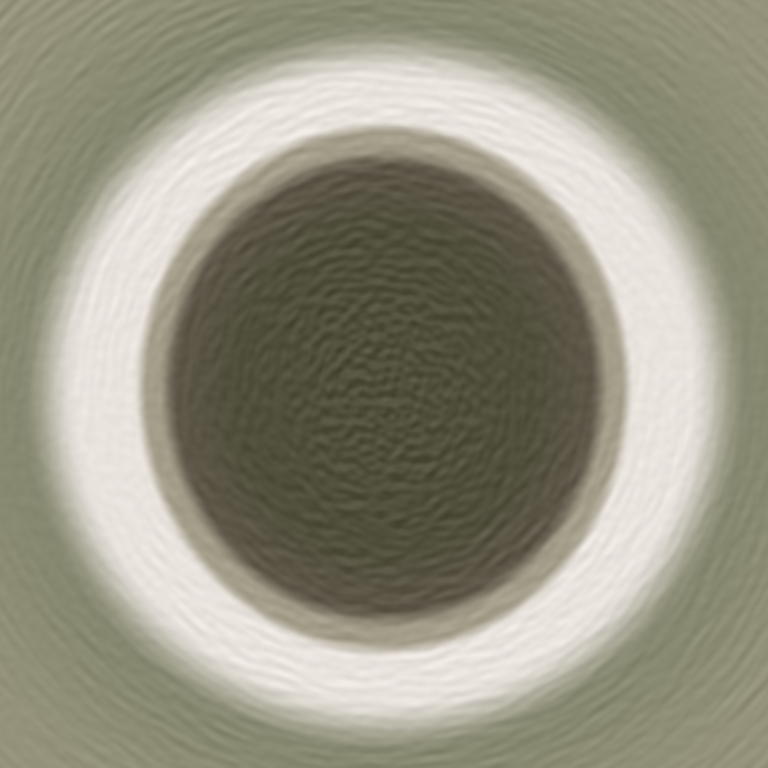
Give the GLSL for this background, as a Shadertoy shader.

```glsl
// A dark olive disc inside a pale glowing ring on a sage ground.
// Soft elliptical bands set the colours; gradient noise, smeared by
// rotation about the centre and lit from above, gives brushed relief.

#define CENTER vec2(0.0, -0.006)
#define DISC_RADII vec2(0.281, 0.300)
#define RIM_RADII vec2(0.315, 0.339)
#define GLOW_RADII vec2(0.436, 0.440)
#define GLOW_SOFTNESS 0.040
#define GRAIN_SCALE 82.0
#define SPIN_ANGLE 0.09
#define SPIN_STEPS 14
#define RELIEF 0.12

const vec3 OLIVE = vec3(0.315, 0.310, 0.235);
const vec3 UMBER = vec3(0.370, 0.340, 0.285);
const vec3 STONE = vec3(0.640, 0.615, 0.540);
const vec3 PEARL = vec3(0.915, 0.892, 0.872);
const vec3 SAGE = vec3(0.525, 0.530, 0.435);
const vec3 PALE_SAGE = vec3(0.585, 0.575, 0.485);

// Pseudo-random unit gradient for a lattice cell
vec2 cellGradient(vec2 cell) {
    vec3 h = fract(cell.xyx * vec3(0.1031, 0.1030, 0.0973));
    h += dot(h, h.yzx + 33.33);
    float angle = 6.28318 * fract((h.x + h.y) * h.z);
    return vec2(cos(angle), sin(angle));
}

float gradientNoise(vec2 p) {
    vec2 i = floor(p);
    vec2 f = p - i;
    vec2 u = f * f * f * (f * (f * 6.0 - 15.0) + 10.0);
    vec2 e = vec2(0.0, 1.0);
    float a = dot(cellGradient(i), f);
    float b = dot(cellGradient(i + e.yx), f - e.yx);
    float c = dot(cellGradient(i + e.xy), f - e.xy);
    float d = dot(cellGradient(i + e.yy), f - e.yy);
    return mix(mix(a, b, u.x), mix(c, d, u.x), u.y);
}

// Noise averaged along a short arc: grainy at the centre, streaked outside
float spunHeight(vec2 p) {
    float sum = 0.0;
    for (int k = 0; k < SPIN_STEPS; k++) {
        float t = (float(k) + 0.5) / float(SPIN_STEPS) - 0.5;
        float c = cos(t * SPIN_ANGLE), s = sin(t * SPIN_ANGLE);
        vec2 q = mat2(c, s, -s, c) * p;
        sum += gradientNoise(q * GRAIN_SCALE + 211.3);
    }
    return sum / float(SPIN_STEPS);
}

// Approximate signed distance to an ellipse
float ellipse(vec2 p, vec2 radii) {
    return (length(p / radii) - 1.0) * 0.5 * (radii.x + radii.y);
}

void mainImage(out vec4 fragColor, in vec2 fragCoord) {
    float side = min(iResolution.x, iResolution.y);
    vec2 p = (fragCoord - 0.5 * iResolution.xy) / side - CENTER;
    float radius = length(p);

    float disc = ellipse(p, DISC_RADII);
    float rim = ellipse(p, RIM_RADII);
    float glow = ellipse(p, GLOW_RADII);

    // Bands from the centre outward
    vec3 color = mix(OLIVE, UMBER, smoothstep(-0.10, 0.0, disc));
    color = mix(color, STONE, smoothstep(-0.012, 0.014, disc));
    color = mix(color, PEARL, smoothstep(-0.008, 0.012, rim));
    vec3 ground = mix(SAGE, PALE_SAGE, smoothstep(0.45, 0.68, radius));
    color = mix(color, ground, smoothstep(-GLOW_SOFTNESS, GLOW_SOFTNESS, glow));

    // Relief lit from above
    vec2 lightStep = vec2(-0.0010, 0.0042);
    float slope = spunHeight(p) - spunHeight(p + lightStep);
    color += slope * RELIEF * (1.0 + 0.8 * radius);

    fragColor = vec4(clamp(color, 0.0, 1.0), 1.0);
}
```
